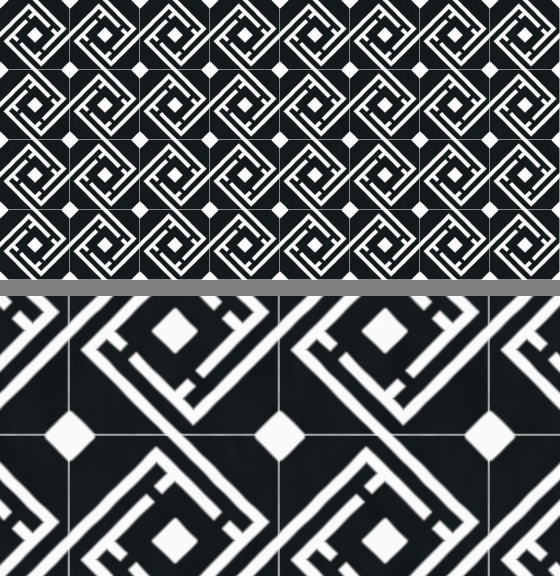
Top: the whole. Bottom: its middle third, enlarged.
Give the GLSL for this pattern, as a Shadertoy shader.

```glsl
// Black and white cement tiles: interlocking diagonal pinwheel keys with diamond corners.

const float ROWS = 4.0;            // tiles down; the 2:1 canvas holds 8 across
const float OUTER = 0.35355;       // long bars, meeting at the tile edge midpoints
const float INNER = 0.2283;        // short bars of the inner ring
const float GAP_START = -0.060;    // where a short bar stops
const float GAP_END = -0.118;      // where its stub resumes
const float BAR_HALF = 0.0245;     // half width of the bars
const float CENTER_HALF = 0.077;   // half side of the central diamond
const float CORNER_HALF = 0.087;   // half side of the corner diamonds
const float CENTER_ROUND = 0.010;
const float CORNER_ROUND = 0.018;
const float SEAM_HALF = 0.0050;
const float SEAM_SHIFT = 0.006;
const float SEAM_OPACITY = 0.72;
const float WOBBLE = 0.006;        // hand-made unevenness of the edges
const float SOFTNESS = 0.010;      // least edge blur, in tiles
const float BLEED = 0.003;         // faint spread of white into the black
const vec3 BLACK = vec3(0.078, 0.098, 0.108);
const vec3 WHITE = vec3(0.985);
const vec3 SEAM_COLOR = vec3(0.90);

float hash(vec2 p) {
    vec3 q = fract(vec3(p.xyx) * 0.1031);
    q += dot(q, q.yzx + 33.33);
    return fract((q.x + q.y) * q.z);
}

float noise(vec2 p) {
    vec2 i = floor(p), f = fract(p);
    f = f * f * (3.0 - 2.0 * f);
    return mix(mix(hash(i), hash(i + vec2(1, 0)), f.x),
               mix(hash(i + vec2(0, 1)), hash(i + vec2(1, 1)), f.x), f.y);
}

float fbm(vec2 p) {
    float sum = 0.0, gain = 0.5;
    for (int i = 0; i < 4; i++) {
        sum += gain * noise(p);
        p = p * 2.03 + 17.3;
        gain *= 0.5;
    }
    return sum;
}

float box(vec2 p, vec2 halfSize, float radius) {
    vec2 d = abs(p) - halfSize + radius;
    return length(max(d, 0.0)) + min(max(d.x, d.y), 0.0) - radius;
}

// Square-ended bar around the axis-aligned segment a-b
float bar(vec2 p, vec2 a, vec2 b) {
    return box(p - 0.5 * (a + b), 0.5 * abs(b - a) + BAR_HALF, 0.004);
}

// Turn by 45 degrees, with y pointing down
vec2 diagonal(vec2 p) {
    return vec2(p.x - p.y, p.x + p.y) * 0.70711;
}

float tileMotif(vec2 p) {
    vec2 q = diagonal(p);
    float d = box(q, vec2(CENTER_HALF), CENTER_ROUND);

    // Four quarter turns of one hooked arm
    for (int i = 0; i < 4; i++) {
        vec2 elbow = vec2(INNER, OUTER);
        d = min(d, bar(q, vec2(-OUTER, OUTER), elbow));
        d = min(d, bar(q, elbow, vec2(INNER, GAP_START + BAR_HALF)));
        d = min(d, bar(q, vec2(INNER, GAP_END - BAR_HALF), vec2(INNER, -INNER)));
        q = vec2(q.y, -q.x);
    }

    vec2 corner = diagonal(abs(p) - 0.5);
    return min(d, box(corner, vec2(CORNER_HALF), CORNER_ROUND));
}

void mainImage(out vec4 fragColor, in vec2 fragCoord) {
    vec2 p = fragCoord / iResolution.y * ROWS;
    float pixel = ROWS / iResolution.y;
    float edge = max(SOFTNESS, 0.85 * pixel);
    vec2 local = fract(p);

    // Painted shapes, each tile pressed from the same uneven mould
    vec2 wobble = vec2(noise(local * 13.0), noise(local * 13.0 + 51.7)) - 0.5;
    float motif = tileMotif(local - 0.5 + WOBBLE * wobble) - BLEED;
    float paint = 1.0 - smoothstep(-edge, edge, motif);

    // Black ground with fine clouds and faint vertical streaks
    float cloud = fbm(p * 9.0) - 0.47;
    float streak = noise(local * vec2(26.0, 3.0)) - 0.5;
    vec3 color = BLACK * (1.0 + 0.28 * cloud + 0.14 * streak);

    // Thin pale joints between tiles
    vec2 joint = abs(fract(p + vec2(SEAM_SHIFT, -SEAM_SHIFT) + 0.5) - 0.5);
    float seam = 1.0 - smoothstep(-0.6 * pixel, 0.6 * pixel, min(joint.x, joint.y) - SEAM_HALF);
    color = mix(color, SEAM_COLOR, seam * SEAM_OPACITY * (0.85 + 0.15 * noise(local * 17.0)));

    vec3 white = WHITE - 0.008 * noise(local * 21.0);
    fragColor = vec4(mix(color, white, paint), 1.0);
}
```
